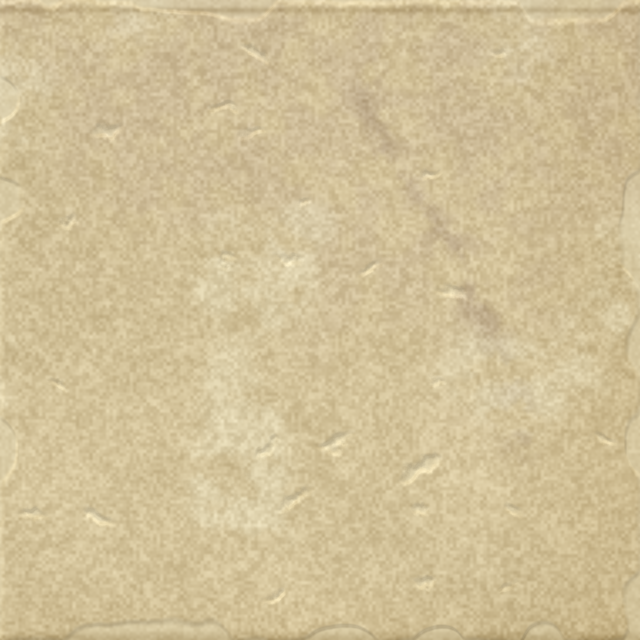
Reproduce this texture procedurally as a Shadertoy shader.

```glsl
#define GRAIN_SCALE 190.0
#define GRAIN_AMOUNT 0.10
#define PIT_GRID 8.0
#define PIT_CHANCE 0.42
#define PIT_SIZE 0.030
#define CHIP_WIDTH 0.030
#define RELIEF 0.15
#define SAND vec3(0.828, 0.763, 0.602)
#define OCHRE vec3(0.765, 0.680, 0.495)
#define MAUVE vec3(0.735, 0.655, 0.540)
#define CREAM vec3(0.905, 0.870, 0.740)

float hash(vec2 p) {
    vec3 q = fract(p.xyx * 0.1031);
    q += dot(q, q.yzx + 33.33);
    return fract((q.x + q.y) * q.z);
}

float noise(vec2 p) {
    vec2 cell = floor(p), f = fract(p);
    f = f * f * (3.0 - 2.0 * f);
    float low = mix(hash(cell), hash(cell + vec2(1, 0)), f.x);
    float high = mix(hash(cell + vec2(0, 1)), hash(cell + vec2(1, 1)), f.x);
    return mix(low, high, f.y);
}

float fbm(vec2 p) {
    float sum = 0.0, amp = 0.5;
    for (int i = 0; i < 5; i++) {
        sum += amp * noise(p);
        p = mat2(1.6, 1.2, -1.2, 1.6) * p + 17.3;
        amp *= 0.5;
    }
    return sum / 0.969;
}

// Ragged, slanted dents scattered on a jittered grid
float pitDepth(vec2 p) {
    vec2 warp = vec2(fbm(p * 28.0 + 40.0), fbm(p * 28.0 + 80.0)) - 0.5;
    vec2 q = p + 0.05 * warp;
    vec2 home = floor(q * PIT_GRID);
    float depth = 0.0;
    for (int j = -1; j <= 1; j++)
    for (int i = -1; i <= 1; i++) {
        vec2 cell = home + vec2(i, j) + 20.0;
        if (hash(cell + 3.7) > PIT_CHANCE) continue;
        vec2 jitter = vec2(hash(cell + 11.1), hash(cell + 25.9));
        vec2 d = q - (cell - 20.0 + 0.15 + 0.7 * jitter) / PIT_GRID;
        float angle = 1.3 * (hash(cell + 51.3) - 0.5);
        float c = cos(angle), s = sin(angle);
        d = mat2(c, -s, s, c) * d;
        float size = PIT_SIZE * mix(0.45, 1.15, hash(cell + 73.1));
        float r = length(d / (size * vec2(1.0, 0.42)));
        depth = max(depth, (1.0 - smoothstep(0.2, 1.15, r)) * size / PIT_SIZE);
    }
    return depth;
}

// Broken bites along the four sides
float chipDepth(vec2 p) {
    vec2 side = min(p, 1.0 - p);
    float bite = smoothstep(0.53, 0.78, noise(p * 13.0 + 6.0));
    float width = 0.004 + CHIP_WIDTH * bite + 0.012 * (fbm(p * 30.0) - 0.5);
    return smoothstep(-0.003, 0.010, width - min(side.x, side.y));
}

float surfaceDepth(vec2 p) {
    return max(pitDepth(p), 0.8 * chipDepth(p));
}

void mainImage(out vec4 fragColor, in vec2 fragCoord) {
    vec2 uv = fragCoord / iResolution.xy;
    float cloud = fbm(uv * 4.0 + 9.0);
    float mottle = fbm(uv * 26.0 + 31.0);
    float grain = noise(uv * GRAIN_SCALE);
    float coarse = noise(uv * GRAIN_SCALE * 0.5 + 70.0);

    // Broad staining: ochre to the right and bottom, mauve above
    vec3 color = SAND + 0.06 * (cloud - 0.5);
    float ochre = 0.35 * smoothstep(0.72, 1.0, uv.x) + 0.25 * smoothstep(0.12, 0.0, uv.y);
    color = mix(color, OCHRE, ochre * (0.5 + mottle));
    float mauve = smoothstep(0.35, 0.95, uv.y + 0.9 * (cloud - 0.5));
    color = mix(color, MAUVE, 0.42 * mauve * smoothstep(0.25, 0.7, mottle));

    // Dark speckled vein wandering down the right half
    float path = mix(0.80, 0.60, smoothstep(0.25, 0.9, uv.y)) + 0.16 * (fbm(uv * 6.0) - 0.5);
    float vein = exp(-pow((uv.x - path) / 0.028, 2.0));
    vein *= smoothstep(0.22, 0.35, uv.y) * smoothstep(0.97, 0.85, uv.y);
    color = mix(color, MAUVE - 0.04, 0.6 * vein * smoothstep(0.35, 0.65, mottle));

    // Pale worn patches
    float pale = smoothstep(0.56, 0.72, fbm(uv * 5.0 + 57.0)) * smoothstep(0.3, 0.6, mottle);
    color = mix(color, CREAM, 0.45 * pale);

    // Dents: cream floor, walls lit from above
    float depth = surfaceDepth(uv);
    float slope = surfaceDepth(uv + vec2(-0.002, 0.006)) - depth;
    color = mix(color, CREAM, 0.42 * depth);
    color += RELIEF * clamp(slope, -0.7, 0.7) * vec3(1.0, 1.0, 0.9);

    // Shaded rim at top and bottom
    float rim = exp(-pow((uv.y - 0.984) / 0.005, 2.0)) + smoothstep(0.018, 0.0, uv.y);
    color -= 0.10 * rim * (0.4 + mottle) * vec3(0.9, 1.0, 1.1);

    // Sandy grain, smoother inside the dents
    float sand = (grain - 0.5) + 0.6 * (coarse - 0.5) + 0.5 * (mottle - 0.5);
    color += GRAIN_AMOUNT * sand * (1.0 - 0.6 * depth) * vec3(0.9, 1.0, 1.1);
    fragColor = vec4(clamp(color, 0.0, 1.0), 1.0);
}
```
